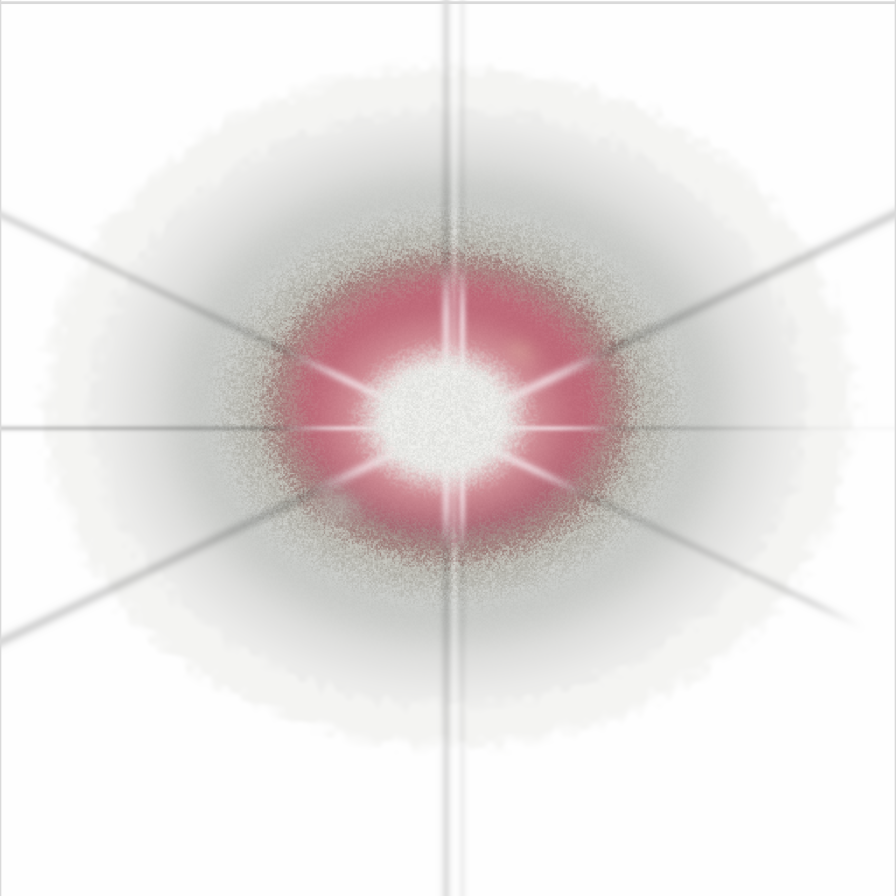
A WebGL 1 fragment shader for this background:

```glsl
precision highp float;
uniform vec2 u_resolution;

const vec2 HALO_CENTER = vec2(0.501, 0.546);
const vec2 CORE_CENTER = vec2(0.495, 0.533);
const vec2 RAY_CENTER = vec2(0.499, 0.522);
const float FLATTEN = 0.84;
const float RAY_SLOPE = 0.478;

const vec3 PAPER = vec3(0.995);
const vec3 RIM = vec3(0.957, 0.957, 0.95);
const vec3 MIST = vec3(0.89, 0.89, 0.885);
const vec3 SILVER = vec3(0.785, 0.792, 0.78);
const vec3 ASH = vec3(0.73, 0.725, 0.695);
const vec3 UMBER = vec3(0.66, 0.55, 0.53);
const vec3 ROSE = vec3(0.75, 0.42, 0.48);
const vec3 BLUSH = vec3(0.82, 0.56, 0.59);
const vec3 CORE = vec3(0.91, 0.912, 0.90);
const vec3 RAY_LIGHT = vec3(0.94, 0.87, 0.89);

float hash(vec2 p) {
  vec3 q = fract(p.xyx * vec3(0.1031, 0.1030, 0.0973));
  q += dot(q, q.yzx + 33.33);
  return fract((q.x + q.y) * q.z);
}

float noise(vec2 p) {
  vec2 i = floor(p);
  vec2 f = fract(p);
  f = f * f * (3.0 - 2.0 * f);
  float low = mix(hash(i), hash(i + vec2(1.0, 0.0)), f.x);
  float high = mix(hash(i + vec2(0.0, 1.0)), hash(i + 1.0), f.x);
  return mix(low, high, f.y);
}

float ovalRadius(vec2 p, vec2 center) {
  return length((p - center) / vec2(1.0, FLATTEN));
}

float gaussian(float d, float width) {
  return exp(-d * d / (width * width));
}

// Concentric colours from the outer rim to the rose ring
vec3 haloColor(float r, float rough, float grain) {
  float edge = r + (rough - 0.5) * 0.018;
  float dusty = r + (grain - 0.5) * 0.028;
  vec3 color = mix(RIM, PAPER, smoothstep(0.438, 0.462, edge));
  color = mix(MIST + 0.035, color, smoothstep(0.385, 0.408, edge));
  color = mix(MIST, color, smoothstep(0.345, 0.39, r));
  color = mix(SILVER, color, smoothstep(0.27, 0.36, r));
  color = mix(ASH, color, smoothstep(0.215, 0.27, dusty));
  color = mix(UMBER, color, smoothstep(0.186, 0.222, dusty));
  return mix(ROSE, color, smoothstep(0.145, 0.202, dusty));
}

// Pale inside the ring, a soft shadow outside it
vec3 addRay(vec3 color, float amount, float r, float shade) {
  float inside = 1.0 - smoothstep(0.11, 0.21, r);
  vec3 tint = mix(color * shade, RAY_LIGHT, inside);
  return mix(color, tint, amount * mix(1.0, 0.75, inside));
}

// One of the two crossing slanted lines
float slantedRay(vec2 p, float slope, float width) {
  float d = (p.y - slope * p.x) / sqrt(1.0 + slope * slope);
  return gaussian(d, width);
}

void main() {
  vec2 uv = gl_FragCoord.xy / u_resolution;
  float grain = noise(uv * 384.0);
  float speck = hash(floor(uv * 512.0));
  float rough = noise(uv * 95.0);
  float r = ovalRadius(uv, HALO_CENTER);
  vec3 color = haloColor(r, rough, mix(grain, speck, 0.5));

  // Ring shading, darker toward the bottom
  float ring = 1.0 - smoothstep(0.16, 0.21, r);
  color -= ring * vec3(0.07, 0.0, 0.01) * smoothstep(0.55, 0.38, uv.y);

  // Small tinted reflections
  float warm = gaussian(ovalRadius(uv, vec2(0.577, 0.604)), 0.018);
  float cool = gaussian(ovalRadius(uv, vec2(0.376, 0.434)), 0.026);
  color = mix(color, vec3(0.83, 0.63, 0.57), warm * 0.7);
  color = mix(color, vec3(0.69, 0.66, 0.64), cool * 0.7);

  // Bright core and its bloom
  float coreR = ovalRadius(uv, CORE_CENTER);
  color = mix(BLUSH, color, smoothstep(0.09, 0.155, coreR));
  float coreMask = 1.0 - smoothstep(0.062, 0.112, coreR + (grain - 0.5) * 0.012);

  // Crossing rays
  vec2 p = uv - RAY_CENTER;
  float side = smoothstep(-0.02, 0.02, p.x);
  float rising = slantedRay(p, RAY_SLOPE, 0.0065);
  float falling = slantedRay(p, -RAY_SLOPE, 0.0055);
  falling *= 1.0 - smoothstep(0.40, 0.47, p.x);
  float level = gaussian(p.y, 0.0032);
  level *= 1.0 - smoothstep(0.22, 0.46, p.x) * 0.85;
  color = addRay(color, rising, r, 0.85);
  color = addRay(color, falling, r, mix(0.87, 0.89, side));
  color = addRay(color, level, r, mix(0.82, 0.88, side));

  // Twin vertical rays with a pale gap
  color = addRay(color, gaussian(uv.x - 0.498, 0.0055), r, 0.89);
  color = addRay(color, gaussian(uv.x - 0.516, 0.0045), r, 0.95);
  color = mix(color, PAPER, gaussian(uv.x - 0.507, 0.004) * 0.25);

  color = mix(color, CORE, coreMask);

  // Fine grain, strongest in the core and the ring edge
  float dust = gaussian(r - 0.215, 0.045) * 0.09 + coreMask * 0.06;
  dust += 0.02 * (1.0 - smoothstep(0.2, 0.4, r));
  color += (mix(grain, speck, 0.6) - 0.5) * dust;

  // Hairline frame on the left, top and right
  float margin = min(min(uv.x, 1.0 - uv.x), abs(uv.y - 0.997));
  color = mix(vec3(0.85), color, smoothstep(0.0008, 0.0022, margin));

  gl_FragColor = vec4(clamp(color, 0.0, 1.0), 1.0);
}
```
